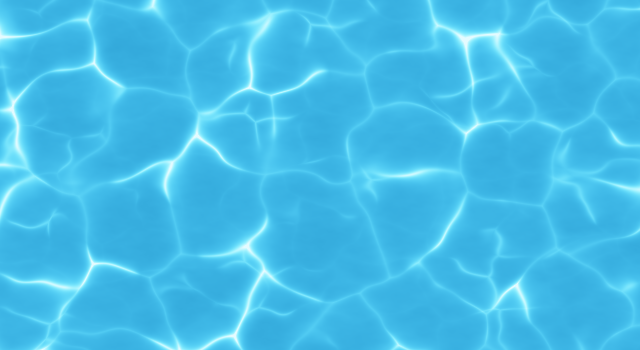
A Shadertoy shader for this texture:

```glsl
vec2 hash2(vec2 p) {
    return fract(sin(vec2(dot(p, vec2(127.1, 311.7)), dot(p, vec2(269.5, 183.3)))) * 43758.5);
}

// Layered, rotated sines, roughly -1 to 1
float waves(vec2 p) {
    float sum = 0.0, amp = 0.5;
    for (int i = 0; i < 4; i++) {
        sum += amp * sin(p.x + 1.3 * sin(p.y));
        p = mat2(0.8, 0.6, -0.6, 0.8) * p * 1.6 + 2.0;
        amp *= 0.65;
    }
    return sum;
}

// Cellular noise: x is zero on cell borders, y is zero where three cells meet
vec2 cellGaps(vec2 p) {
    vec2 cell = floor(p);
    vec3 near = vec3(9.0);
    for (int j = -2; j <= 2; j++) {
        for (int i = -2; i <= 2; i++) {
            vec2 id = cell + vec2(i, j);
            float d = length(id + 0.12 + 0.76 * hash2(id) - p);
            if (d < near.x) near = vec3(d, near.xy);
            else if (d < near.y) near = vec3(near.x, d, near.y);
            else near.z = min(near.z, d);
        }
    }
    return near.yz - near.x;
}

vec2 warp(vec2 p, float amount) {
    return p + amount * vec2(waves(p * 2.0), waves(p.yx * 2.0 + 7.0));
}

// Water tint for a given amount of focused light
vec3 waterColor(float light) {
    return vec3(0.195 + light, 1.0 - vec2(0.345, 0.15) * exp(-vec2(4.3, 9.0) * light));
}

void mainImage(out vec4 fragColor, in vec2 fragCoord) {
    vec2 uv = fragCoord / iResolution.y;
    vec2 p = uv * vec2(3.9, 4.3) + vec2(23.0, 9.0);

    // Main caustic net: soft glow, thin broken strands, small sparkling knots
    vec2 net = cellGaps(warp(p, 0.19));
    float focus = smoothstep(-0.15, 0.8, waves(p * 2.6 + 4.0));
    float glow = (0.05 + 0.09 * focus) * exp(-6.5 * net.x);
    float strand = (0.04 + 0.42 * focus) / (1.0 + pow(net.x / 0.036, 2.0));
    float knot = (0.06 + 0.3 * focus) * exp(-13.0 * net.y);

    // Fainter, finer net beneath it
    vec2 q = p * vec2(1.4, 1.7) + 11.0;
    vec2 fine = cellGaps(warp(q, 0.24));
    float fineFocus = smoothstep(0.1, 0.9, waves(q * 1.6 + 1.0));
    float wisps = (0.015 + 0.04 * fineFocus) * exp(-5.0 * fine.x)
                + 0.13 * fineFocus / (1.0 + pow(fine.x / 0.06, 2.0));

    // Uneven shade of the water and small surface ripples
    float shade = 0.02 + 0.008 * waves(p * 1.2)
                + 0.007 * waves(p * vec2(4.0, 9.0)) + 0.004 * waves(p * vec2(16.0, 24.0));

    float light = clamp(shade + glow + strand + knot + wisps, 0.0, 0.7);
    fragColor = vec4(waterColor(light), 1.0);
}
```
